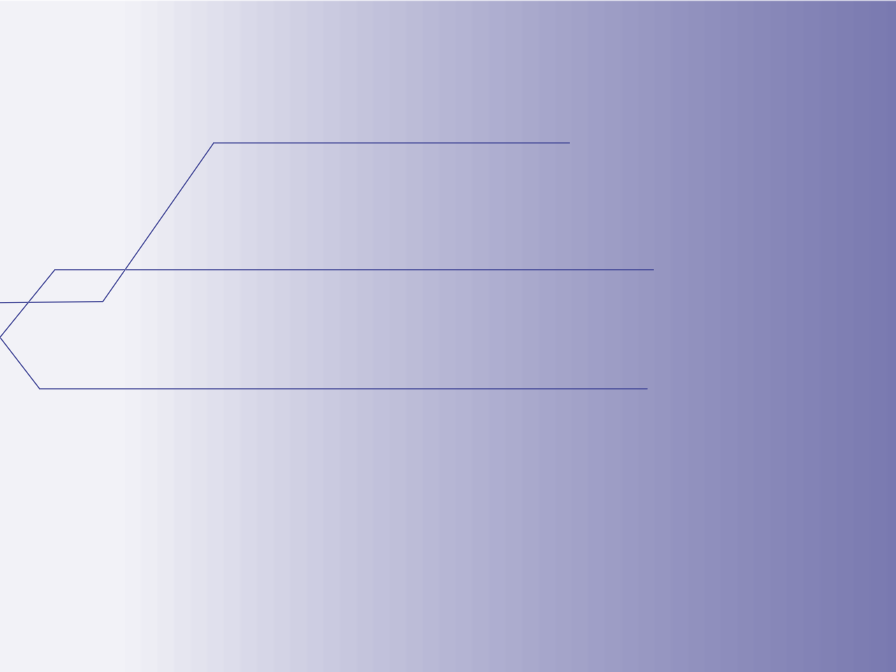
A WebGL 1 fragment shader for this background:

```glsl
precision highp float;
// A pale lavender field that deepens to slate violet in narrow vertical bands,
// crossed by three thin indigo circuit-like lines entering from the left edge.
// The bands quantise a quadratic ramp; the lines are segment distances.

uniform vec2 u_resolution;

float segmentDistance(vec2 p, vec2 a, vec2 b) {
    vec2 ab = b - a;
    vec2 ap = p - a;
    return length(ap - ab * clamp(dot(ap, ab) / dot(ab, ab), 0.0, 1.0));
}

// Flat band colour, with softened steps between neighbouring bands
vec3 bandedGradient(float x) {
    float position = (x - 0.1406) / 0.0185;
    float band = floor(position) + smoothstep(0.8, 1.0, fract(position));
    float t = clamp((band + 0.5) / 46.5, 0.0, 1.0);
    vec3 pale = vec3(0.949, 0.949, 0.969);
    vec3 slope = vec3(0.62, 0.62, 0.36);
    vec3 curve = vec3(0.146, 0.146, 0.081);
    return pale - slope * t + curve * t * t;
}

// Distance to the nearest of the three bent lines
float lineworkDistance(vec2 p) {
    // Upper line: short level run, diagonal rise, long level run
    vec2 bend = vec2(0.153, 0.5512);
    vec2 shoulder = vec2(0.318, 0.7873);
    float d = segmentDistance(p, vec2(-0.01, 0.5495), bend);
    d = min(d, segmentDistance(p, bend, shoulder));
    d = min(d, segmentDistance(p, shoulder, vec2(0.847, 0.7873)));

    // Middle and lower lines fork from one point on the left edge
    vec2 fork = vec2(0.0, 0.498);
    vec2 rise = vec2(0.0816, 0.5986);
    vec2 fall = vec2(0.059, 0.4214);
    d = min(d, segmentDistance(p, fork, rise));
    d = min(d, segmentDistance(p, rise, vec2(0.972, 0.5986)));
    d = min(d, segmentDistance(p, fork, fall));
    return min(d, segmentDistance(p, fall, vec2(0.9627, 0.4214)));
}

void main() {
    vec2 uv = gl_FragCoord.xy / u_resolution;
    vec2 p = uv * vec2(4.0 / 3.0, 1.0);
    float pixel = 1.0 / u_resolution.y;

    vec3 color = bandedGradient(uv.x);

    // Thin indigo linework
    float ink = clamp(0.5 + (0.0009 - lineworkDistance(p)) / pixel, 0.0, 1.0);
    color = mix(color, vec3(0.24, 0.26, 0.58), ink * 0.9);

    // Faint light rim along the top edge
    float rim = clamp(0.5 + (uv.y - 0.9983) / pixel, 0.0, 1.0);
    color = mix(color, vec3(1.0), rim * 0.6);

    gl_FragColor = vec4(color, 1.0);
}
```
